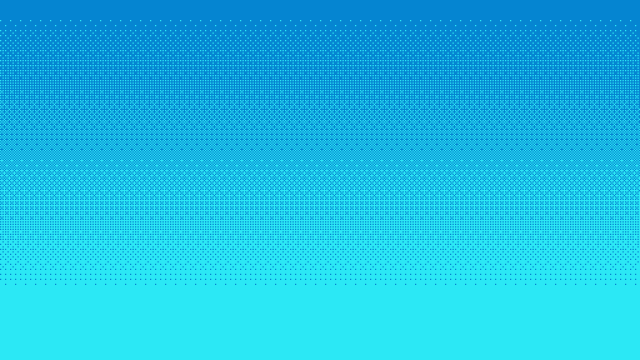
This background is drawn by a Shadertoy shader. Its source:

```glsl
const vec3 SKY_BLUE = vec3(0.02, 0.52, 0.82);
const vec3 CYAN = vec3(0.17, 0.91, 0.96);
const float ROWS = 288.0;        // dither cells over the canvas height
const float FADE_START = 12.0;   // rows below the top edge
const float FADE_END = 234.8;
const int SAMPLES = 4;           // samples per pixel side

// Ordered 8x8 threshold, 0 to 63, from interleaved coordinate bits
int bayer8(ivec2 cell) {
    int threshold = 0;
    for (int bit = 0; bit < 3; bit++) {
        int x = (cell.x >> bit) & 1;
        int y = (cell.y >> bit) & 1;
        threshold += (2 * (x ^ y) + y) << (4 - 2 * bit);
    }
    return threshold;
}

// 1 where a cell is cyan, 0 where it is blue; rows count down from the top
float ditheredFade(vec2 gridPos) {
    vec2 cell = floor(gridPos);
    float fade = (cell.y + 0.5 - FADE_START) / (FADE_END - FADE_START);
    float level = 64.0 * clamp(fade, 0.0, 1.0);
    return level > float(bayer8(ivec2(cell))) ? 1.0 : 0.0;
}

void mainImage(out vec4 fragColor, in vec2 fragCoord) {
    float cellsPerPixel = ROWS / iResolution.y;
    vec2 topLeftCoord = vec2(fragCoord.x, iResolution.y - fragCoord.y);

    // Average over the pixel area to smooth the cell edges
    float coverage = 0.0;
    for (int j = 0; j < SAMPLES; j++) {
        for (int i = 0; i < SAMPLES; i++) {
            vec2 offset = (vec2(i, j) + 0.5) / float(SAMPLES) - 0.5;
            coverage += ditheredFade((topLeftCoord + offset) * cellsPerPixel);
        }
    }
    coverage /= float(SAMPLES * SAMPLES);

    fragColor = vec4(mix(SKY_BLUE, CYAN, coverage), 1.0);
}
```
